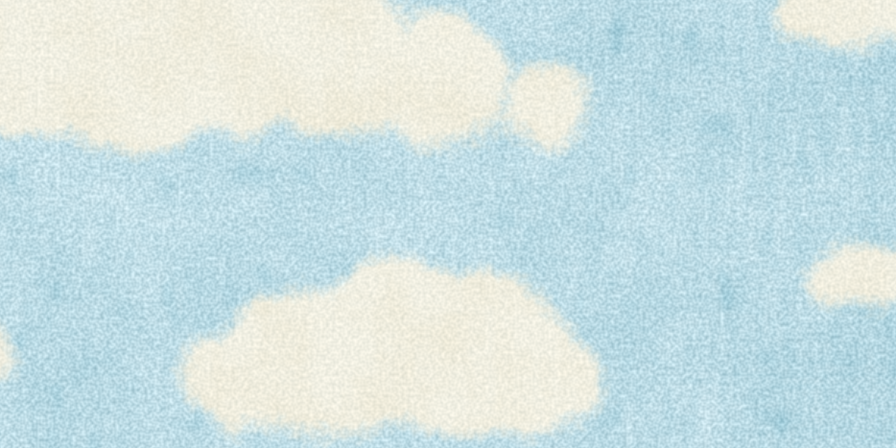
Give the GLSL for this texture, as a WebGL 1 fragment shader.

```glsl
precision highp float;
uniform vec2 u_resolution;

const vec3 SKY_DEEP = vec3(0.61, 0.785, 0.84);
const vec3 SKY_PALE = vec3(0.805, 0.90, 0.93);
const vec3 CLOUD_CREAM = vec3(0.945, 0.94, 0.89);
const vec3 CLOUD_STAIN = vec3(0.91, 0.88, 0.78);
const float SKY_TONE = 0.68;        // mean position between deep and pale
const float EDGE_SOFTNESS = 0.028;
const float EDGE_WOBBLE = 0.07;
const float PUFF_BLEND = 0.02;
const float GRAIN_SCALE = 143.0;
const float SKY_GRAIN = 0.13;
const float CLOUD_GRAIN = 0.07;
const int PUFFS = 9;

vec2 hash2(vec2 p) {
  vec3 q = fract(vec3(p.xyx) * vec3(0.1031, 0.1030, 0.0973));
  q += dot(q, q.yzx + 33.33);
  return fract((q.xx + q.yz) * q.zy);
}

// Gradient noise, roughly -0.7 to 0.7
float corner(vec2 cell, vec2 offset) {
  float angle = 6.28319 * hash2(cell).x;
  return dot(vec2(cos(angle), sin(angle)), offset);
}

float noise(vec2 p) {
  vec2 i = floor(p), f = fract(p);
  vec2 u = f * f * f * (f * (f * 6.0 - 15.0) + 10.0);
  vec2 e = vec2(1.0, 0.0);
  float low = mix(corner(i, f), corner(i + e, f - e), u.x);
  float high = mix(corner(i + e.yx, f - e.yx), corner(i + e.xx, f - e.xx), u.x);
  return mix(low, high, u.y);
}

float fbm(vec2 p) {
  float sum = 0.0, gain = 0.5;
  for (int i = 0; i < 4; i++) {
    sum += gain * noise(p);
    p = mat2(1.6, 1.2, -1.2, 1.6) * p + 17.3;
    gain *= 0.5;
  }
  return sum;
}

float smoothMin(float a, float b, float k) {
  float h = max(k - abs(a - b), 0.0) / k;
  return min(a, b) - h * h * k * 0.25;
}

// Row of round puffs on an uneven base, largest in the middle
float cloud(vec2 p, vec2 base, float halfLength, vec2 radii, float seed) {
  float d = 10.0;
  for (int i = 0; i < PUFFS; i++) {
    float t = 2.0 * float(i) / float(PUFFS - 1) - 1.0;
    vec2 rnd = hash2(vec2(float(i) + 3.0, seed));
    float r = mix(radii.y, radii.x, t * t) * (0.9 + 0.2 * rnd.x);
    vec2 centre = base + vec2(t * halfLength, r * (0.9 + 0.2 * rnd.y));
    d = smoothMin(d, length(p - centre) - r, PUFF_BLEND);
  }
  return d;
}

float cloudField(vec2 p) {
  float d = cloud(p, vec2(0.30, 0.68), 0.92, vec2(0.10, 0.23), 4.0);
  d = min(d, cloud(p, vec2(0.89, 0.03), 0.36, vec2(0.11, 0.18), 11.0));
  d = min(d, cloud(p, vec2(1.94, 0.325), 0.10, vec2(0.045, 0.066), 23.0));
  d = min(d, cloud(p, vec2(1.95, 0.91), 0.17, vec2(0.05, 0.11), 31.0));
  return min(d, cloud(p, vec2(-0.03, 0.16), 0.02, vec2(0.04, 0.05), 43.0));
}

void main() {
  vec2 p = gl_FragCoord.xy / u_resolution.y;

  // Sky: broad fading, upright worn fibres, sparse dark blotches
  float fibres = noise(p * vec2(48.0, 8.0)) + 0.7 * noise(p * vec2(9.0, 70.0));
  float wear = smoothstep(0.9, 2.0, p.x);
  float tone = SKY_TONE + 0.5 * fbm(p * 2.7 + 5.0) + 0.35 * fbm(p * 13.0);
  tone += mix(0.13, 0.24, wear) * fibres - 0.1 * wear;
  tone -= 0.35 * smoothstep(0.28, 0.6, noise(p * vec2(12.0, 9.0) + 40.0));
  vec3 sky = mix(SKY_DEEP, SKY_PALE, clamp(tone, 0.0, 1.1));

  // Clouds: ragged soft edge and faint warm stains
  float d = cloudField(p) + EDGE_WOBBLE * fbm(p * 7.0 + 9.0);
  d += 0.016 * noise(p * 60.0);
  float cover = 1.0 - smoothstep(-EDGE_SOFTNESS, EDGE_SOFTNESS, d);
  float stain = clamp(0.12 + 0.7 * fbm(p * 6.0 + 71.0) + 0.12 * fibres, 0.0, 1.0);
  vec3 cream = mix(CLOUD_CREAM, CLOUD_STAIN, stain);

  // Printed cloth grain
  float grain = noise(p * GRAIN_SCALE) + 0.6 * noise(p.yx * GRAIN_SCALE * 0.57 + 31.0);
  vec3 color = mix(sky, cream, cover);
  color += grain * mix(SKY_GRAIN, CLOUD_GRAIN, cover) * vec3(1.0, 0.87, 0.83);
  gl_FragColor = vec4(clamp(color, 0.0, 1.0), 1.0);
}
```
